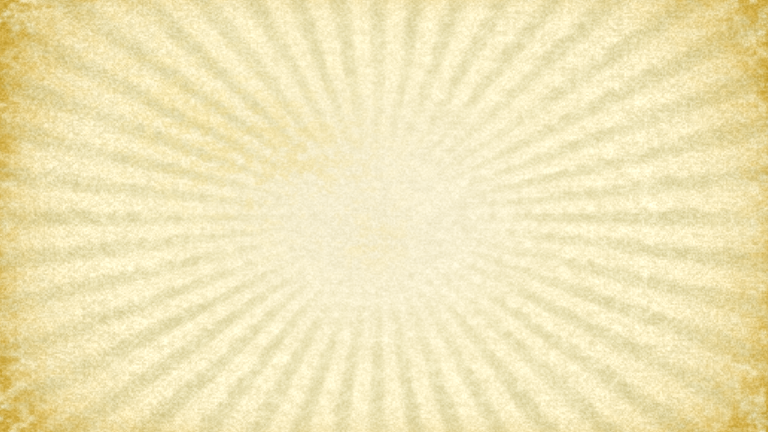
A Shadertoy shader for this background:

```glsl
// Aged cream paper with a faded sunburst and scorched golden edges.

float hash(vec2 p) {
    return fract(sin(dot(p, vec2(127.1, 311.7))) * 43758.545);
}

float noise(vec2 p) {
    vec2 cell = floor(p), f = fract(p);
    f = f * f * (3.0 - 2.0 * f);
    return mix(mix(hash(cell), hash(cell + vec2(1, 0)), f.x),
               mix(hash(cell + vec2(0, 1)), hash(cell + vec2(1, 1)), f.x), f.y);
}

float fbm(vec2 p) {
    float sum = 0.0, amplitude = 0.5;
    for (int i = 0; i < 5; i++) {
        sum += amplitude * noise(p);
        p = mat2(1.6, 1.2, -1.2, 1.6) * p + 7.3;
        amplitude *= 0.5;
    }
    return sum;
}

// Soft elliptical spot: 1 at its centre, falling to 0
float spot(vec2 p, vec2 center, vec2 size) {
    vec2 d = (p - center) / size;
    return exp(-dot(d, d));
}

void mainImage(out vec4 fragColor, in vec2 fragCoord) {
    vec2 p = (fragCoord - 0.5 * iResolution.xy) / iResolution.y;
    float halfWidth = 0.5 * iResolution.x / iResolution.y;
    float mottle = fbm(p * 9.0 + 20.0) - 0.48;
    float fiber = fbm(p * vec2(48.0, 66.0) + 4.0) - 0.48;
    float grain = noise(p * vec2(170.0, 230.0)) + noise(p.yx * 290.0 + 31.0) - 1.0;

    // Sunburst, slightly widened, dissolving toward its hub
    vec2 ray = (p - vec2(-0.014, -0.005)) / vec2(1.25, 1.0);
    ray += 0.012 * vec2(mottle, fiber);
    float radius = length(ray);
    float wave = cos(44.0 * atan(ray.y, ray.x));
    float reach = smoothstep(0.09, 0.42, radius);
    float shade = smoothstep(-0.6, 1.0, wave) * reach;

    vec3 color = mix(vec3(0.968, 0.938, 0.820), vec3(0.990, 0.952, 0.798), reach);
    color = mix(color, vec3(0.912, 0.876, 0.696), shade * (0.85 + 1.2 * mottle));

    // Ochre stains, strongest above and left of the hub
    float stain = 0.24 * spot(p, vec2(-0.26, 0.13), vec2(0.26, 0.18))
                + 0.15 * spot(p, vec2(-0.03, -0.06), vec2(0.10, 0.07))
                + 0.18 * spot(p, vec2(-0.55, 0.28), vec2(0.30, 0.20));
    stain *= clamp(0.35 + 2.5 * mottle + 6.0 * fiber, 0.0, 1.8);
    color = mix(color, vec3(0.89, 0.80, 0.48), stain);

    // Scorching along the sides and in the corners
    vec2 inset = max(vec2(halfWidth, 0.5) - abs(p), 0.0);
    float burn = 0.40 * exp(-inset.x / 0.045) + 0.14 * exp(-inset.y / 0.03)
               + 0.46 * exp(-length(inset) / 0.14)
               + 0.13 * smoothstep(0.6, 1.0, length(p));
    burn *= 1.0 + 1.6 * mottle + 2.6 * fiber;
    color = mix(color, vec3(0.78, 0.63, 0.19), clamp(burn, 0.0, 0.9));

    // Paper tooth, rougher away from the pale middle
    float rough = mix(0.65, 1.3, smoothstep(0.15, 0.85, length(p)));
    float tooth = 0.13 * fiber + 0.075 * grain + 0.03 * mottle;
    color += rough * tooth * vec3(0.75, 0.85, 1.25);

    fragColor = vec4(clamp(color, 0.0, 1.0), 1.0);
}
```
